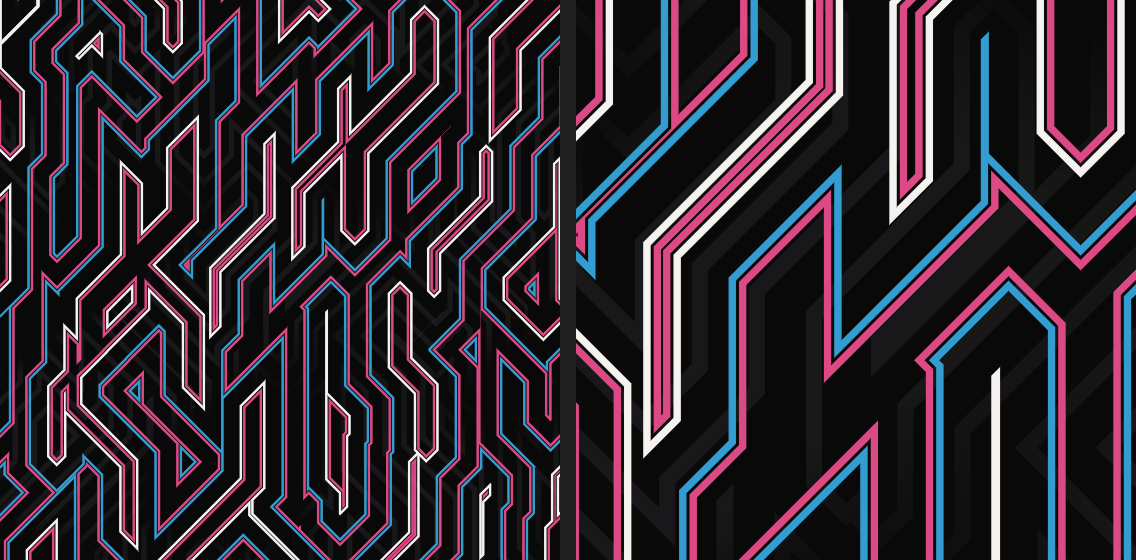
Left: the whole. Right: its middle third, enlarged.
A WebGL 2 fragment shader for this pattern:

```glsl
#version 300 es
precision highp float;

uniform vec2 u_resolution;
out vec4 outColor;

// Palette
const vec3 BLACK = vec3(0.036, 0.036, 0.04);
const vec3 GREY  = vec3(0.096, 0.096, 0.10);
const vec3 PINK  = vec3(0.86, 0.29, 0.52);
const vec3 BLUE  = vec3(0.20, 0.61, 0.82);
const vec3 WHITE = vec3(0.96, 0.95, 0.94);

// Sizes, in canvas heights
const float CELL         = 0.25;
const float LINE_STEP    = 0.039;
const float LINE_WIDTH   = 0.0044;
const float PAIR_OFFSET  = 0.0031;
const float GHOST_STEP   = 0.034;
const float GHOST_WIDTH  = 0.0095;
const float MAX_RADIUS   = 0.05;
const float TIP_SLACK    = 0.10;
const vec2  ARM_RANGE    = vec2(0.03, 0.07);
const vec2  BEND_RANGE   = vec2(0.02, 0.085);
const float DIAGONAL     = 0.70711;

vec3 hash3(vec2 cell, float seed) {
    vec3 q = fract(vec3(cell.xyx + seed * 7.31) * vec3(0.1031, 0.1030, 0.0973));
    q += dot(q, q.yxz + 33.33);
    return fract((q.xxy + q.yzz) * q.zyx);
}

// Distance to a bar whose sides are only vertical or at 45 degrees
float barDistance(vec2 p, vec2 halfBar, float slant, float slack) {
    vec2 along = vec2(slant, 1.0) * DIAGONAL;
    vec2 across = vec2(-slant, 1.0) * DIAGONAL;
    float sides = abs(p.x) - abs(halfBar.x);
    float ends = abs(dot(p, along)) - abs(dot(halfBar, along));
    float bevel = abs(dot(p, across)) - abs(dot(halfBar, across)) - slack;
    return max(max(sides, ends), bevel);
}

// Bent bar: a diagonal middle between two vertical arms
float bentBar(vec2 p, vec3 shape, vec3 style) {
    float slant = style.x < 0.5 ? -1.0 : 1.0;
    float slack = style.y < 0.65 ? TIP_SLACK : 0.0;
    vec2 bend = mix(BEND_RANGE.x, BEND_RANGE.y, shape.x) * vec2(1.0, -slant);
    float nearest = 1e3;
    for (int i = -1; i <= 1; i++) {
        float arm = mix(ARM_RANGE.x, ARM_RANGE.y, i < 0 ? shape.y : shape.z);
        vec2 center = float(i) * (bend - vec2(0.0, slant * arm));
        vec2 halfBar = i == 0 ? bend : vec2(0.0, arm);
        nearest = min(nearest, barDistance(p - center, halfBar, slant, slack));
    }
    return nearest - MAX_RADIUS * style.z;
}

// Cellular field: nearest of the bent bars scattered over a jittered grid
float mazeField(vec2 p, float seed) {
    vec2 home = floor(p / CELL);
    float nearest = 1e3;
    for (int y = -2; y <= 2; y++) {
        for (int x = -2; x <= 2; x++) {
            vec2 cell = home + vec2(x, y);
            vec2 jitter = hash3(cell, seed).xy;
            vec2 center = (cell + jitter) * CELL;
            vec3 shape = hash3(cell, seed + 1.0);
            vec3 style = hash3(cell, seed + 2.0);
            nearest = min(nearest, bentBar(p - center, shape, style));
        }
    }
    return nearest;
}

float stroke(float offset, float width, float pixel) {
    return 1.0 - smoothstep(-0.6 * pixel, 0.6 * pixel, abs(offset) - 0.5 * width);
}

void main() {
    vec2 p = gl_FragCoord.xy / u_resolution.y + vec2(5.0, 9.0);
    float pixel = 1.0 / u_resolution.y;

    // Faint ghost lines, fading in patches
    float ghost = mazeField(p + 3.7, 23.0);
    float ghostOffset = (fract(ghost / GHOST_STEP) - 0.5) * GHOST_STEP;
    float patches = sin(p.x * 11.0 + 2.0 * sin(p.y * 7.0)) + sin(p.y * 13.0 - p.x * 6.0);
    float ghostMask = smoothstep(-1.0, 0.4, patches);
    vec3 color = mix(BLACK, GREY, ghostMask * stroke(ghostOffset, GHOST_WIDTH, pixel));

    // Paired contour lines: pink beside blue or white
    float field = mazeField(p, 4.0);
    float level = floor(field / LINE_STEP);
    float offset = field - (level + 0.5) * LINE_STEP;
    float side = mod(level, 2.0) < 0.5 ? 1.0 : -1.0;
    vec3 partner = mod(level, 3.0) > 1.5 ? WHITE : BLUE;
    color = mix(color, PINK, stroke(offset - side * PAIR_OFFSET, LINE_WIDTH, pixel));
    color = mix(color, partner, stroke(offset + side * PAIR_OFFSET, LINE_WIDTH, pixel));

    outColor = vec4(color, 1.0);
}
```
